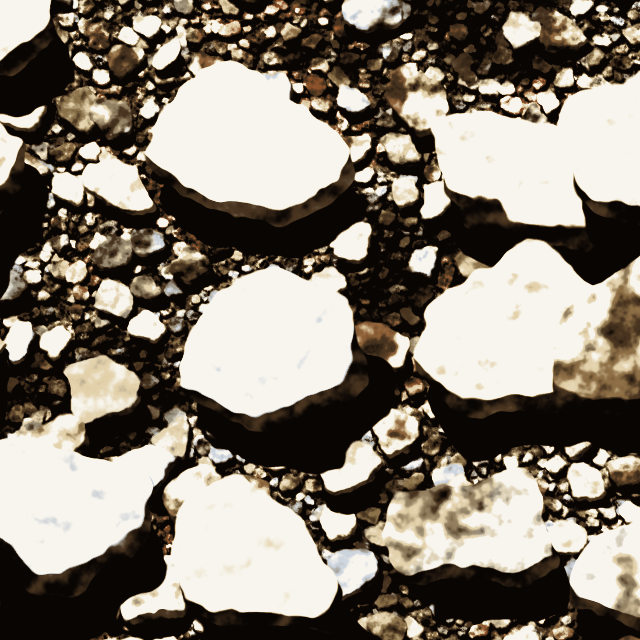
Give the GLSL for this texture, as a Shadertoy shader.

```glsl
// Sunlit gravel: pale angular boulders and pebbles over dark, rusty grit.
// Layers of jittered stones are painted from fine to coarse. Each stone is a
// rounded polygon with a lit face, a shaded flank and a hard cast shadow.

#define LIGHT vec2(-0.34, 0.94)   // direction towards the sun
#define FLANK 0.20                // width of the shaded side, in stone radii
#define SHADOW_LENGTH 0.46        // reach of the cast shadow, in stone radii
#define SHADOW_DEPTH 0.93
#define JITTER 0.7                // scatter of stones inside their cells
#define EDGE_WARP 0.26            // raggedness of the outlines
#define RELIEF 1.5                // strength of the surface bumps
#define SOFTNESS 0.0026           // edge blur in canvas units
#define CONTRAST 1.15
#define SIDES 7

const vec3 BLACK = vec3(0.035, 0.02, 0.012);
const vec3 BROWN = vec3(0.28, 0.20, 0.12);
const vec3 OCHRE = vec3(0.55, 0.45, 0.29);
const vec3 GREY  = vec3(0.63, 0.61, 0.56);
const vec3 RUST  = vec3(0.56, 0.30, 0.14);
const vec3 CREAM = vec3(0.89, 0.82, 0.67);
const vec3 SLATE = vec3(0.80, 0.83, 0.87);
const vec3 WHITE = vec3(0.97, 0.96, 0.93);

float hash(vec2 p) {
    vec3 q = fract(p.xyx * 0.1031);
    q += dot(q, q.yzx + 33.33);
    return fract((q.x + q.y) * q.z);
}

vec2 hash2(vec2 p) {
    vec3 q = fract(p.xyx * vec3(0.1031, 0.1030, 0.0973));
    q += dot(q, q.yzx + 33.33);
    return fract((q.xx + q.yz) * q.zy);
}

float noise(vec2 p) {
    vec2 i = floor(p), f = fract(p);
    f = f * f * (3.0 - 2.0 * f);
    vec2 e = vec2(0.0, 1.0);
    return mix(mix(hash(i), hash(i + e.yx), f.x),
               mix(hash(i + e), hash(i + e.yy), f.x), f.y);
}

float fbm(vec2 p) {
    float sum = 0.0, gain = 0.53;
    for (int i = 0; i < 4; i++) {
        sum += gain * noise(p);
        p = mat2(1.6, 1.2, -1.2, 1.6) * p + 7.3;
        gain *= 0.5;
    }
    return sum;
}

// Brightness difference of a bumpy surface lit from the sun's side
float bumps(vec2 p) {
    return fbm(p) - fbm(p - LIGHT * 0.45);
}

vec3 smoothMax(vec3 a, vec3 b, float k) {
    vec3 h = max(k - abs(a - b), 0.0) / k;
    return max(a, b) + h * h * k * 0.25;
}

// Distances to the outline (x), the lit face (y) and the cast shadow (z)
vec3 stoneDistances(vec2 p, float radius, vec2 seed) {
    vec3 d = vec3(-10.0);
    float tilt = (hash(seed + 3.7) - 0.5) * 1.8;
    vec2 longAxis = vec2(cos(tilt), sin(tilt));
    for (int i = 0; i < SIDES; i++) {
        vec2 r = hash2(seed + float(i) * 11.0 + 5.0);
        float angle = (float(i) + 0.8 * r.x) * 6.2832 / float(SIDES);
        vec2 n = vec2(cos(angle), sin(angle));
        float reach = radius * mix(0.72, 1.0, r.y)
                    * mix(0.78, 1.15, abs(dot(n, longAxis)));
        float sun = dot(n, LIGHT) * radius;
        vec3 plane = dot(p, n) - reach + sun * vec3(0.0, -FLANK, SHADOW_LENGTH);
        d = smoothMax(d, plane, radius * 0.22);
    }
    return d;
}

// Paints one layer of stones; surface holds tone (x) and warmth (y)
vec2 scatter(vec2 surface, vec2 uv, float cells, float share, float size,
             vec2 toneRange, float seed) {
    vec2 w = uv * cells * 2.6 + seed;
    vec2 g = uv * cells + EDGE_WARP * (vec2(fbm(w), fbm(w + 41.0)) - 0.5);
    float relief = bumps(uv * (20.0 + cells * 1.5) + seed) * RELIEF;
    float stain = smoothstep(0.50, 0.66, fbm(uv * (7.0 + cells) + seed * 2.0));
    float soft = max(SOFTNESS, 1.0 / iResolution.y) * cells;
    for (int y = 1; y >= -1; y--)
    for (int x = -1; x <= 1; x++) {
        vec2 id = floor(g) + vec2(x, y) + seed;
        vec2 pick = hash2(id), look = hash2(id + 57.0);
        if (pick.x > share) continue;
        vec2 p = g + seed - id - 0.5 - (hash2(id + 91.0) - 0.5) * JITTER;
        vec3 d = stoneDistances(p, size * mix(0.75, 1.1, pick.y), id);
        vec3 cover = 1.0 - smoothstep(-soft, soft, d);

        float rough = mix(0.25, 1.3, look.y);
        float lit = mix(toneRange.x, toneRange.y, look.x) + relief * rough;
        float dirt = stain * smoothstep(0.35, 0.8, look.y);
        lit *= 1.0 - 0.55 * dirt;
        float flank = 0.14 + 0.12 * look.x + relief * 0.35;
        float warmth = smoothstep(0.08, 0.7, hash(id + 23.0)) + 0.5 * dirt;

        surface.x *= 1.0 - SHADOW_DEPTH * cover.z;
        surface = mix(surface, vec2(mix(flank, lit, cover.y), warmth), cover.x);
    }
    return surface;
}

vec3 palette(float tone, float warmth) {
    vec3 middle = mix(mix(GREY, OCHRE, min(warmth, 1.0)), RUST, clamp(warmth - 1.0, 0.0, 1.0));
    vec3 pale = mix(SLATE, CREAM, smoothstep(0.0, 0.3, warmth));
    vec3 c = mix(BLACK, BROWN, smoothstep(0.08, 0.30, tone));
    c = mix(c, middle, smoothstep(0.30, 0.48, tone));
    c = mix(c, pale, smoothstep(0.48, 0.68, tone));
    return mix(c, WHITE, smoothstep(0.70, 0.88, tone));
}

void mainImage(out vec4 fragColor, in vec2 fragCoord) {
    vec2 uv = fragCoord / iResolution.y;

    // Grit and pebbles, with rusty and gloomy patches
    vec2 surface = vec2(0.22 + 1.3 * bumps(uv * 60.0), 0.9);
    surface = scatter(surface, uv, 48.0, 0.80, 0.50, vec2(0.30, 0.90), 11.0);
    surface = scatter(surface, uv, 27.0, 0.62, 0.50, vec2(0.35, 0.95), 130.0);
    surface.y += 0.9 * smoothstep(0.52, 0.68, fbm(uv * 6.0 + 19.0));
    surface.x *= mix(0.45, 1.1, smoothstep(0.32, 0.52, fbm(uv * 5.0 + 3.0)));

    // Stones and boulders
    surface = scatter(surface, uv, 14.0, 0.50, 0.48, vec2(0.48, 1.05), 270.0);
    surface = scatter(surface, uv, 8.0, 0.42, 0.46, vec2(0.62, 1.10), 410.0);
    surface = scatter(surface, uv, 3.2, 0.85, 0.50, vec2(0.88, 1.15), 530.0);

    float tone = (surface.x - 0.45) * CONTRAST + 0.45;
    fragColor = vec4(palette(tone, surface.y), 1.0);
}
```
